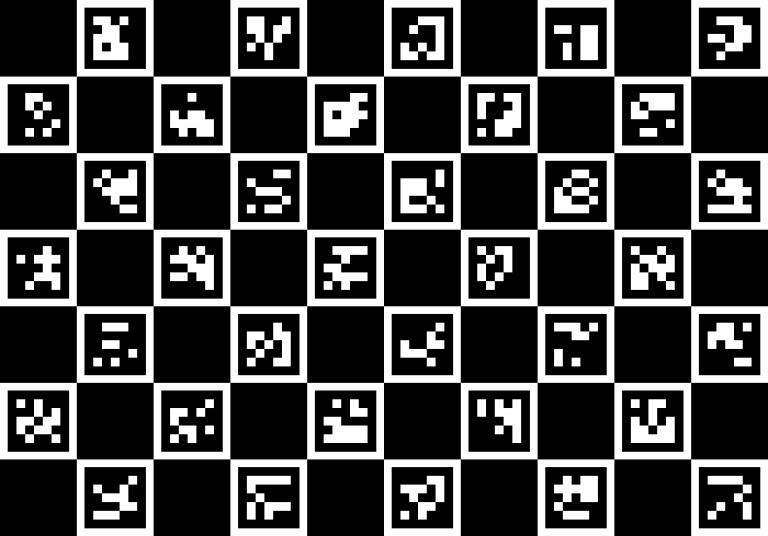
A WebGL 2 fragment shader for this pattern:

```glsl
#version 300 es
precision highp float;
// Calibration checkerboard, 10 by 7, with a random 5x5 bit marker in each white square.

uniform vec2 u_resolution;
out vec4 fragColor;

float hash(vec2 p) {
    return fract(sin(dot(p, vec2(127.1, 311.7))) * 43758.5453);
}

// One marker bit: 1 is white; the outer ring of modules stays black
float markerBit(vec2 cell, vec2 module) {
    vec2 fromCenter = abs(module - 3.0);
    float inside = step(max(fromCenter.x, fromCenter.y), 2.5);
    return inside * step(0.5, hash(cell * 5.0 + module + 17.0));
}

// Bits blended only across a pixel-wide seam between modules
float markerBits(vec2 cell, vec2 q, vec2 pixel) {
    vec2 base = floor(q - 0.5);
    vec2 t = clamp((q - base - 1.0) / pixel + 0.5, 0.0, 1.0);
    float low = mix(markerBit(cell, base), markerBit(cell, base + vec2(1.0, 0.0)), t.x);
    float high = mix(markerBit(cell, base + vec2(0.0, 1.0)), markerBit(cell, base + 1.0), t.x);
    return mix(low, high, t.y);
}

void main() {
    vec2 grid = vec2(10.0, 7.0);
    vec2 p = gl_FragCoord.xy / u_resolution * grid;
    vec2 pixel = grid / u_resolution;
    vec2 cell = floor(p);
    vec2 local = p - cell;

    // Checkerboard: signed square wave per axis, with softened edges
    vec2 edge = min(local, 1.0 - local);
    vec2 wave = (1.0 - 2.0 * mod(cell, 2.0)) * min(2.0 * edge / pixel, 1.0);
    float white = 0.5 - 0.5 * wave.x * wave.y;

    // Black marker inside a white margin, seven modules wide
    if (mod(cell.x + cell.y, 2.0) > 0.5) {
        vec2 cover = clamp((0.4 - abs(local - 0.5)) / pixel + 0.5, 0.0, 1.0);
        vec2 q = (local - 0.1) / 0.8 * 7.0;
        float bits = markerBits(cell, q, pixel * 7.0 / 0.8);
        white = mix(white, bits, cover.x * cover.y);
    }

    fragColor = vec4(vec3(0.995 * white), 1.0);
}
```
